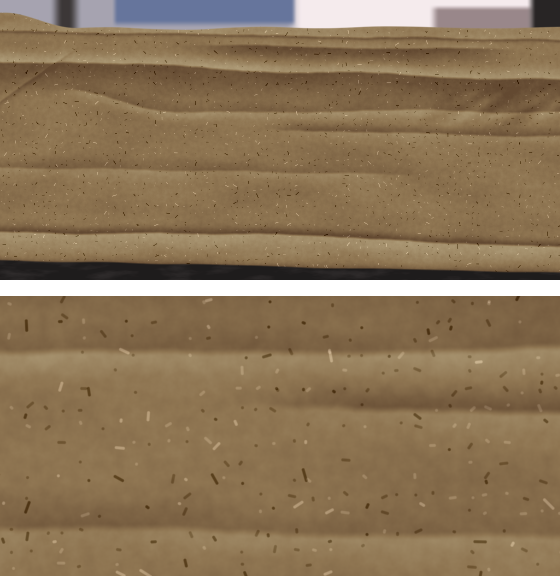
Top, the full canvas; bottom, a detail of the centre.
A WebGL 1 fragment shader for this texture:

```glsl
precision highp float;
uniform vec2 u_resolution;

const vec3 KRAFT_LIGHT = vec3(0.69, 0.62, 0.48);
const vec3 KRAFT_MID = vec3(0.56, 0.46, 0.32);
const vec3 KRAFT_DARK = vec3(0.41, 0.31, 0.21);
const vec3 SHADOW = vec3(0.13, 0.12, 0.12);
const vec3 WHITE_WALL = vec3(0.96, 0.92, 0.93);
const vec3 GREY_WALL = vec3(0.65, 0.64, 0.69);
const vec3 BLUE_PANEL = vec3(0.40, 0.46, 0.61);

vec2 hash2(vec2 p) {
  vec3 q = fract(vec3(p.xyx) * vec3(0.1031, 0.1030, 0.0973));
  q += dot(q, q.yzx + 33.33);
  return fract((q.xx + q.yz) * q.zy);
}

float cornerSlope(vec2 cell, vec2 offset) {
  float angle = 6.2832 * hash2(cell).x;
  return dot(vec2(cos(angle), sin(angle)), offset);
}

float gradientNoise(vec2 p) {
  vec2 i = floor(p), f = fract(p);
  vec2 u = f * f * f * (f * (f * 6.0 - 15.0) + 10.0);
  vec2 e = vec2(1.0, 0.0);
  float low = mix(cornerSlope(i, f), cornerSlope(i + e, f - e), u.x);
  float high = mix(cornerSlope(i + e.yx, f - e.yx), cornerSlope(i + 1.0, f - 1.0), u.x);
  return mix(low, high, u.y);
}

float fbm(vec2 p) {
  float sum = 0.0, amp = 0.6;
  for (int i = 0; i < 4; i++) {
    sum += amp * gradientNoise(p);
    p = p * 2.03 + 17.3;
    amp *= 0.5;
  }
  return sum;
}

float span(float x, float a, float b, float soft) {
  return smoothstep(a - soft, a + soft, x) * (1.0 - smoothstep(b - soft, b + soft, x));
}

// Tone step across a bent line: x = strength, y = reach on each side
float fold(vec2 p, float line, float seed, vec2 above, vec2 below) {
  float bend = 0.014 * gradientNoise(vec2(p.x * 3.0, seed)) + 0.003 * gradientNoise(vec2(p.x * 17.0, seed));
  float d = p.y - line - bend;
  float up = above.x * exp(-d * d / (above.y * above.y));
  float down = below.x * exp(-d * d / (below.y * below.y));
  return mix(down, up, smoothstep(-0.006, 0.006, d));
}

// Short fibres scattered over a grid: negative is dark, positive is pale
float fibres(vec2 p, float size, float density) {
  vec2 cell = floor(p / size);
  vec2 pick = hash2(cell + 41.0), shape = hash2(cell + 113.0);
  vec2 q = (fract(p / size) - 0.3 - 0.4 * hash2(cell)) * size;
  float angle = 3.1416 * shape.x;
  vec2 along = vec2(cos(angle), sin(angle));
  float halfLength = size * 0.2 * shape.y * shape.y;
  q -= along * clamp(dot(q, along), -halfLength, halfLength);
  float ink = 1.0 - smoothstep(0.0006, 0.0028, length(q));
  return ink * step(pick.x, density) * (pick.y < 0.6 ? -1.0 : 0.8);
}

float foldTone(vec2 p) {
  float x = p.x;
  float tone = fold(p, 0.888 - 0.015 * x, 1.5, vec2(0.45, 0.03), vec2(-0.9, 0.009));
  tone += fold(p, 0.785 - 0.037 * x, 2.5, vec2(0.85, 0.035), vec2(-0.9, 0.085));
  tone += span(x, 0.78, 1.75, 0.15) * fold(p, 0.846 - 0.012 * x, 3.5, vec2(0.3, 0.02), vec2(-1.0, 0.045));
  float sag = 0.60 + 0.075 * (1.0 - smoothstep(0.25, 0.65, x));
  tone += smoothstep(0.15, 0.35, x) * fold(p, sag, 4.5, vec2(-0.4, 0.03), vec2(0.6, 0.028));
  tone += smoothstep(0.9, 1.15, x) * fold(p, 0.55 - 0.017 * x, 5.5, vec2(-0.75, 0.025), vec2(0.35, 0.035));
  tone += (1.0 - smoothstep(1.2, 1.6, x)) * fold(p, 0.402 - 0.017 * x, 6.5, vec2(-0.45, 0.035), vec2(0.35, 0.035));
  tone += fold(p, 0.172 - 0.003 * x - 0.012 * x * x, 7.5, vec2(-1.1, 0.022), vec2(0.75, 0.065));
  return tone;
}

// Slanted crumples at the right, one slanted crease at the left
float wrinkleTone(vec2 p) {
  vec2 slant = vec2(p.x * 0.85 + p.y * 0.53, p.y * 0.85 - p.x * 0.53);
  float crumple = gradientNoise(slant * vec2(4.0, 22.0));
  float area = smoothstep(1.35, 1.65, p.x) * span(p.y, 0.56, 0.68, 0.05);
  float crease = (1.0 - smoothstep(0.2, 0.3, p.x)) * fold(p, 0.64 + 0.7 * p.x, 9.5, vec2(0.25, 0.02), vec2(-0.45, 0.018));
  return 1.1 * crumple * area + crease;
}

vec3 cardboard(vec2 p, float topGap, float bottomGap) {
  float tone = foldTone(p) + wrinkleTone(p) - 0.08;
  tone += 0.5 * fbm(p * vec2(3.0, 8.0)) + 0.3 * fbm(p * 55.0);
  tone += 0.35 * exp(-topGap / 0.012) - 0.9 * exp(-bottomGap / 0.012);
  vec3 color = mix(KRAFT_MID, KRAFT_LIGHT, clamp(tone, 0.0, 1.0));
  color = mix(color, KRAFT_DARK, clamp(-tone, 0.0, 1.15));
  float flecks = fibres(p, 0.036, 0.45) + 0.6 * fibres(p + 7.1, 0.021, 0.35);
  return color + 0.2 * flecks;
}

// Blurred room behind the upper edge
vec3 room(vec2 p) {
  vec3 color = mix(GREY_WALL, WHITE_WALL, smoothstep(1.02, 1.08, p.x));
  color = mix(color, SHADOW * 1.8, span(p.x, 0.20, 0.27, 0.025));
  color = mix(color, BLUE_PANEL, span(p.x, 0.41, 1.05, 0.012) * smoothstep(0.90, 0.93, p.y));
  color = mix(color, vec3(0.60, 0.53, 0.54), span(p.x, 1.55, 1.9, 0.02) * (1.0 - smoothstep(0.96, 0.985, p.y)));
  return mix(color, SHADOW * 1.2, smoothstep(1.88, 1.915, p.x));
}

void main() {
  vec2 p = gl_FragCoord.xy / u_resolution.y;
  p.x *= 2.0 * u_resolution.y / u_resolution.x;

  // Card outline
  float top = 0.9 + 0.055 * (1.0 - smoothstep(0.02, 0.28, p.x)) + 0.012 * gradientNoise(vec2(p.x * 3.5, 21.5));
  float bottom = 0.07 - 0.022 * p.x + 0.006 * gradientNoise(vec2(p.x * 4.0, 31.5));
  float topGap = top - p.y, bottomGap = p.y - bottom;

  // Layers from back to front
  vec3 floorColor = SHADOW * (0.9 + 1.2 * max(fbm(p * vec2(7.0, 25.0)), 0.0));
  vec3 color = mix(floorColor, room(p), step(0.5, p.y));
  float cover = smoothstep(-0.003, 0.003, topGap) * smoothstep(-0.004, 0.004, bottomGap);
  color = mix(color, cardboard(p, max(topGap, 0.0), max(bottomGap, 0.0)), cover);
  gl_FragColor = vec4(clamp(color, 0.0, 1.0), 1.0);
}
```
